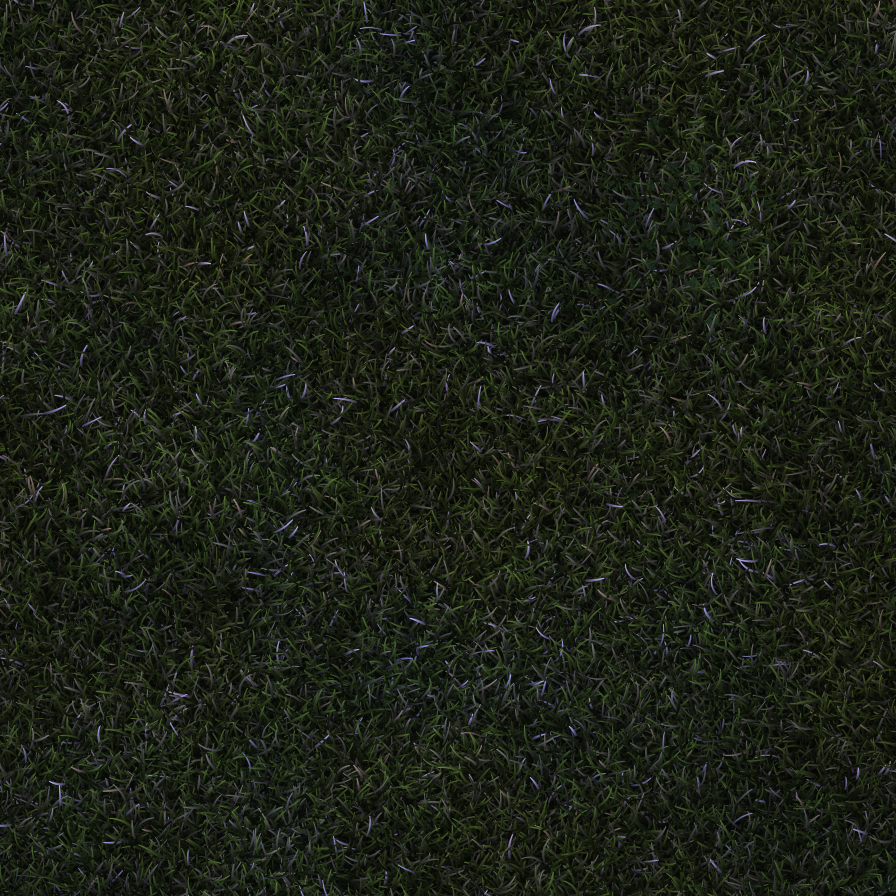
This texture is drawn by a Shadertoy shader. Its source:

```glsl
// Dark, dense lawn of fine grass blades with dry straws and a small clover clump.

vec4 hash4(vec3 p) {
    vec4 q = fract(p.xyzx * vec4(0.1031, 0.1030, 0.0973, 0.1099));
    q += dot(q, q.wzxy + 33.33);
    return fract((q.xxyz + q.yzzw) * q.zywx);
}

float valueNoise(vec2 p, float seed) {
    vec2 cell = floor(p), f = fract(p);
    f = f * f * (3.0 - 2.0 * f);
    float a = hash4(vec3(cell, seed)).x;
    float b = hash4(vec3(cell + vec2(1, 0), seed)).x;
    float c = hash4(vec3(cell + vec2(0, 1), seed)).x;
    float d = hash4(vec3(cell + vec2(1, 1), seed)).x;
    return mix(mix(a, b, f.x), mix(c, d, f.x), f.y);
}

// Blade colour: mostly green, some grey-green, a few pale lilac straws
vec3 bladeColor(float kind, float tone) {
    vec3 green = mix(vec3(0.045, 0.060, 0.032), vec3(0.21, 0.275, 0.125), pow(tone, 1.3));
    vec3 grey = mix(vec3(0.10, 0.105, 0.09), vec3(0.28, 0.28, 0.28), tone);
    vec3 straw = mix(vec3(0.34, 0.29, 0.27), vec3(0.42, 0.39, 0.55), step(0.35, tone));
    return kind < 0.73 ? green : kind < 0.972 ? grey : straw;
}

// One scattered layer of curved, tapering blades, one per grid cell
void drawBlades(inout vec3 color, vec2 uv, float layer, float depth, float lean, float edge) {
    const float grid = 60.0;
    vec2 p = uv + hash4(vec3(layer, 7.0, 3.0)).xy;
    vec2 home = floor(p * grid);
    for (int y = -1; y <= 1; y++)
    for (int x = -1; x <= 1; x++) {
        vec2 cell = home + vec2(x, y);
        vec4 place = hash4(vec3(cell, layer + 11.0));
        vec4 look = hash4(vec3(cell, layer + 53.0));

        float angle = 1.57 + lean + (place.z - 0.5) * 2.9;
        vec2 along = vec2(cos(angle), sin(angle));
        vec2 q = p - (cell + place.xy) / grid;
        q = vec2(dot(q, along), dot(q, vec2(-along.y, along.x)));
        q.y += (look.z - 0.5) * 45.0 * q.x * q.x;

        float halfLength = mix(0.005, 0.0135, place.w);
        float t = clamp(q.x / halfLength * 0.5 + 0.5, 0.0, 1.0);
        float halfWidth = mix(0.0009, 0.0015, look.w) * (1.0 - 0.6 * t * t);
        float d = length(vec2(max(abs(q.x) - halfLength, 0.0), q.y)) - halfWidth;
        float cover = smoothstep(edge, -edge, d);

        // Dark root, lit tip, and a slightly shaded side
        float light = (0.45 + 0.95 * t) * depth;
        light *= 1.0 + 0.15 * clamp(q.y / halfWidth, -1.0, 1.0);
        color = mix(color, bladeColor(look.x, look.y) * light, cover);
    }
}

// Three-lobed leaves gathered in one loose clump
void drawClover(inout vec3 color, vec2 uv, float edge) {
    vec2 cell = floor(uv * 46.0);
    vec4 rnd = hash4(vec3(cell, 91.0));
    vec2 q = uv - (cell + 0.4 + 0.2 * rnd.xy) / 46.0;
    float sector = 2.0944;
    float angle = mod(atan(q.y, q.x) + rnd.z * 6.2832, sector) - 0.5 * sector;
    vec2 lobe = length(q) * vec2(cos(angle), sin(angle)) - vec2(0.0042, 0.0);
    float d = length(lobe) - 0.0035;
    float clump = smoothstep(0.14, 0.03, length(cell / 46.0 - vec2(0.75, 0.73)));
    float present = step(rnd.w, 0.65 * clump);
    vec3 leaf = vec3(0.11, 0.18, 0.12) * (0.8 + 0.5 * rnd.x) * (0.8 + 60.0 * abs(lobe.y));
    color = mix(color, leaf, 0.85 * present * smoothstep(edge, -edge, d));
}

void mainImage(out vec4 fragColor, in vec2 fragCoord) {
    vec2 uv = fragCoord / iResolution.y;
    float edge = 0.7 / iResolution.y;

    // Soft ground shadow, and blades stacked from deep to near
    vec3 color = vec3(0.028, 0.034, 0.024);
    float lean = (valueNoise(uv * 7.0, 2.0) - 0.5) * 1.3;
    for (int i = 0; i < 16; i++) {
        float depth = mix(0.35, 1.3, float(i) / 15.0);
        drawBlades(color, uv, float(i), depth, lean, edge);
        if (i == 12) drawClover(color, uv, edge);
    }

    // Broad patches of brightness and of olive or bluish tint
    float patchLight = 0.6 * valueNoise(uv * 6.0, 5.0) + 0.4 * valueNoise(uv * 19.0, 6.0);
    float patchTint = 0.65 * valueNoise(uv * 4.0, 8.0) + 0.35 * valueNoise(uv * 13.0, 9.0);
    color *= 0.8 + 0.4 * patchLight;
    color *= mix(vec3(1.08, 1.0, 0.84), vec3(0.92, 1.0, 1.18), patchTint);
    fragColor = vec4(color, 1.0);
}
```
